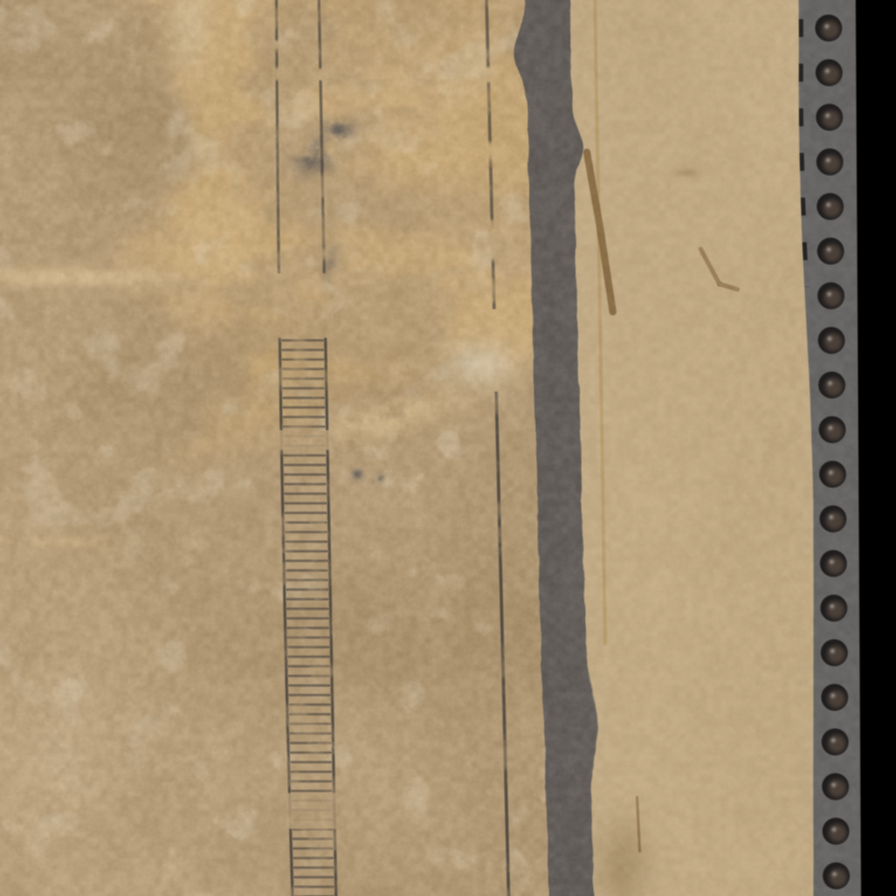
This texture is drawn by a Shadertoy shader. Its source:

```glsl
// Worn tan ground with a dark band, a ruled ladder, a broken line, a paper
// strip and a perforated metal edge. Value noise gives stains and grain;
// curves x(y) place the lines, modular repeats place rungs and holes.
#define BAND_HALF_WIDTH 0.025
#define RUNG_STEP 0.0107
#define HOLE_STEP 0.0498
#define HOLE_RADIUS 0.015
#define GRAIN 0.065
#define STAIN 0.085
#define SOFT 0.0016
#define TAN vec3(0.685, 0.588, 0.448)
#define PAPER vec3(0.75, 0.662, 0.515)
#define WARM vec3(0.775, 0.655, 0.46)
#define PALE vec3(0.8, 0.735, 0.62)

float hash(vec2 p) {
    vec3 q = fract(vec3(p.xyx) * 0.1031);
    q += dot(q, q.yzx + 33.33);
    return fract((q.x + q.y) * q.z);
}

float noise(vec2 p) {
    vec2 i = floor(p), f = fract(p);
    f = f * f * (3.0 - 2.0 * f);
    return mix(mix(hash(i), hash(i + vec2(1, 0)), f.x),
               mix(hash(i + vec2(0, 1)), hash(i + 1.0), f.x), f.y);
}

float fbm(vec2 p) {
    float sum = 0.0, amp = 0.5;
    for (int i = 0; i < 5; i++) {
        sum += amp * noise(p);
        p = mat2(1.6, 1.2, -1.2, 1.6) * p + 7.3;
        amp *= 0.5;
    }
    return sum;
}

// 1 where d is negative, with a soft edge
float below(float d) {
    float w = max(SOFT, 0.7 / iResolution.y);
    return 1.0 - smoothstep(-w, w, d);
}

float span(float v, float a, float b) { return below(a - v) * below(v - b); }

float blob(vec2 p, float x, float y, float rx, float ry) {
    vec2 q = (p - vec2(x, y)) / vec2(rx, ry);
    return exp(-dot(q, q));
}

float stroke(vec2 p, vec2 a, vec2 b, float w) {
    p -= a;
    b -= a;
    return below(length(p - b * clamp(dot(p, b) / dot(b, b), 0.0, 1.0)) - w);
}

// Mottled ground with warm and pale wear
vec3 ground(vec2 p, float cloud, float fine) {
    float low = 0.57 - 0.25 * p.x + 0.14 * (cloud - 0.5);
    float warm = smoothstep(0.15, 0.25, p.x + 0.25 * (cloud - 0.5))
               * (1.0 - smoothstep(low - 0.06, low + 0.015, p.y));
    warm *= 0.25 + 0.75 * smoothstep(0.35, 0.6, fbm(p * vec2(9, 14) + 3.0));
    warm *= 1.0 - 0.75 * blob(p, 0.47, 0.235, 0.14, 0.03);
    warm *= 1.0 - 0.6 * blob(p, 0.45, 0.02, 0.1, 0.05);
    vec3 col = mix(TAN + 0.035 * blob(p, 0.05, 0.8, 0.25, 0.35), WARM, 0.85 * warm);
    float ridge = blob(p, 0.43, 0.597 - 0.3 * p.x, 0.09, 0.022)
                + blob(p, 0.07, 0.309, 0.13, 0.011)
                + 0.6 * blob(p, 0.1, 0.605, 0.13, 0.006)
                + 0.7 * blob(p, 0.5, 0.1, 0.1, 0.025);
    col = mix(col, mix(WARM, PALE, 0.4), min(ridge, 1.0) * smoothstep(0.25, 0.6, fine));
    float pale = 0.9 * blob(p, 0.537, 0.406, 0.038, 0.025)
               + 0.5 * blob(p, 0.21, 0.025, 0.025, 0.05)
               + 0.4 * blob(p, 0.07, 0.82, 0.04, 0.07) * fine
               + 0.4 * smoothstep(0.57, 0.75, fbm(p * 26.0 + 11.0));
    col = mix(col, PALE, min(pale, 0.9));
    float smudge = blob(p, 0.35, 0.174, 0.022, 0.02)
                 + blob(p, 0.379, 0.145, 0.016, 0.011)
                 + 0.5 * blob(p, 0.368, 0.295, 0.01, 0.025)
                 + blob(p, 0.399, 0.529, 0.006, 0.006)
                 + blob(p, 0.423, 0.533, 0.006, 0.006);
    return mix(col, vec3(0.4, 0.37, 0.34), min(smudge, 1.0) * smoothstep(0.2, 0.65, fine));
}

// Ladder rails, rungs and the broken line
float ruling(vec2 p, float fine) {
    float left = 0.3085 + 0.005 * p.y + 0.013 * p.y * p.y, right = 0.356 + 0.019 * p.y;
    float worn = span(p.y, 0.48, 0.502) + span(p.y, 0.885, 0.925);
    float ladder = below(0.377 - p.y) * (1.0 - 0.8 * worn);
    float dash = 0.8 * smoothstep(0.2, 0.5, noise(vec2(floor(p.x * 9.0), p.y * 60.0)));
    float rail = below(min(abs(p.x - left), abs(p.x - right)) - 0.0016);
    float rung = abs(fract(p.y / RUNG_STEP) - 0.5) * RUNG_STEP;
    float ink = rail * max(ladder, dash * below(p.y - 0.305));
    ink = max(ink, 0.72 * span(p.x, left, right) * below(rung - 0.0014) * ladder);
    float rule = below(abs(p.x - 0.543 - 0.0247 * p.y) - 0.0018);
    ink = max(ink, rule * max(dash * below(p.y - 0.345), below(0.437 - p.y)));
    return ink * (0.55 + 0.45 * smoothstep(0.25, 0.55, fine));
}

// Paper strip with its crease, fold and scratches
vec3 strip(vec2 p) {
    vec2 bend = vec2(0.669, 0.25), hook = vec2(0.803, 0.317);
    float crease = max(stroke(p, vec2(0.655, 0.17), bend, 0.004),
                       stroke(p, bend, vec2(0.684, 0.348), 0.004));
    float fold = below(abs(p.x - 0.664 - 0.016 * p.y) - 0.002) * below(p.y - 0.72);
    float scratch = stroke(p, vec2(0.782, 0.278), hook, 0.0025)
                  + stroke(p, hook, vec2(0.823, 0.323), 0.0025)
                  + stroke(p, vec2(0.711, 0.89), vec2(0.714, 0.95), 0.0015)
                  + 0.5 * blob(p, 0.765, 0.193, 0.014, 0.005);
    vec3 col = mix(PAPER, vec3(0.68, 0.55, 0.34), 0.5 * fold);
    col = mix(col, vec3(0.5, 0.39, 0.24), max(0.85 * crease, 0.6 * min(scratch, 1.0)));
    return col - 0.09 * blob(p, 0.695, 0.97, 0.03, 0.05);
}

void mainImage(out vec4 fragColor, in vec2 fragCoord) {
    vec2 p = fragCoord / iResolution.xy;
    p.y = 1.0 - p.y; // measured down from the top
    float cloud = fbm(p * 7.0), fine = fbm(p * 48.0);
    float grain = GRAIN * (fbm(p * 130.0) - 0.48), stain = STAIN * (cloud - 0.48);
    float bandX = 0.611 + 0.021 * p.y + 0.006 * p.y * p.y;
    vec3 col = ground(p, cloud, fine) + stain + 1.6 * grain;
    col = mix(col, vec3(0.27, 0.25, 0.23), 0.85 * ruling(p, fine));
    col = mix(col, strip(p) + 0.4 * stain + grain, below(bandX - p.x));

    // Dark band with ragged bulges
    float bulge = p.x < bandX ? 0.014 * blob(p, 0.59, 0.06, 0.08, 0.03)
        : 0.011 * blob(p, 0.65, 0.165, 0.025, 0.025) + 0.01 * blob(p, 0.67, 0.81, 0.025, 0.05);
    float band = abs(p.x - bandX) - BAND_HALF_WIDTH - bulge - 0.004 * (fine - 0.5);
    col = mix(col, vec3(0.375, 0.358, 0.348) + 1.5 * grain, 0.96 * below(band));

    // Perforated metal edge, then the empty margin
    float edge = 0.891 + 0.017 * smoothstep(0.1, 0.6, p.y) + 0.002 * (cloud - 0.5);
    float row = mod(p.y - 0.0313 + 0.5 * HOLE_STEP, HOLE_STEP) - 0.5 * HOLE_STEP;
    vec2 h = vec2(p.x - 0.9245 - 0.009 * p.y, row);
    float rim = smoothstep(0.3, 1.0, length(h - 0.002) / HOLE_RADIUS);
    vec3 pit = mix(vec3(0.29, 0.25, 0.22), vec3(0.12, 0.11, 0.11), rim);
    pit += 0.25 * blob(h, -0.002, -0.002, 0.003, 0.003);
    vec3 metal = mix(vec3(0.405, 0.4, 0.395) + grain, pit, below(length(h) - HOLE_RADIUS));
    float notch = below(abs(p.x - edge - 0.002) - 0.003) * below(abs(row) - 0.01);
    metal *= 1.0 - 0.65 * notch * below(p.y - 0.32);
    col = mix(col, metal, below(edge - p.x));
    col *= below(p.x - 0.955 - 0.006 * p.y);
    fragColor = vec4(clamp(col, 0.0, 1.0), 1.0);
}
```
